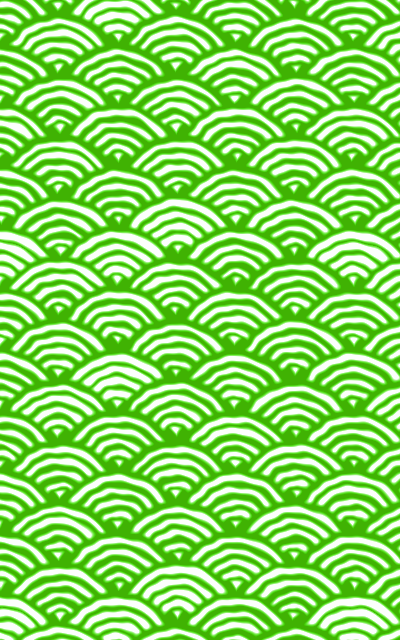
This pattern is drawn by a Shadertoy shader. Its source:

```glsl
#define FANS_ACROSS 3.392
#define ROW_STEP 0.2587
#define FIRST_ROW_Y 0.1357
#define RIM_RADIUS 0.527
#define OUTER_ARC 0.452
#define ARC_GAP 0.0985
#define ARC_HALF_WIDTH 0.0275
#define WOBBLE 0.0055
#define EDGE_SOFTNESS 0.023
#define LEAF_GREEN vec3(0.25, 0.70, 0.01)
#define PAPER_WHITE vec3(0.99, 1.00, 0.99)

float hash(vec3 p) {
    return fract(sin(dot(p, vec3(127.1, 311.7, 74.7))) * 4375.85);
}

float smoothMax(float a, float b, float k) {
    float h = max(k - abs(a - b), 0.0) / k;
    return max(a, b) + 0.25 * h * h * k;
}

// Hand-cut unevenness from layered sines
vec2 wobble(vec2 p) {
    vec2 w = sin(p.yx * 19.0 + 2.0 * sin(p * 7.3));
    w += 0.7 * sin(p.yx * 37.0 + p * 23.0 + vec2(1.3, 4.1));
    return WOBBLE * w;
}

// Signed distance to the four arcs and the wedge of one fan
float fanStrokes(vec2 p, vec2 id) {
    float r = length(p);
    float ring = clamp(round((OUTER_ARC - r) / ARC_GAP), 0.0, 3.0);
    float seed = hash(vec3(id, ring + 1.0));
    float bold = step(0.8, hash(vec3(id, 9.0)));

    float radius = OUTER_ARC - ARC_GAP * ring + 0.012 * (seed - 0.5);
    float angle = atan(p.x, p.y);
    float swell = sin(angle * 4.0 + seed * 40.0) + 0.6 * sin(angle * 11.0 + seed * 70.0);
    float halfWidth = ARC_HALF_WIDTH + 0.007 * (seed - 0.5) + 0.006 * bold
                    + 0.0025 * swell - 0.0012 * ring;
    float arcs = abs(r - radius) - halfWidth;

    float size = 0.012 * (hash(vec3(id, 6.0)) - 0.5);
    float sides = 0.8 * abs(p.x) - 0.6 * (p.y - 0.036 + size);
    float wedge = smoothMax(r - 0.103 - size, sides, 0.02);
    return min(arcs, wedge);
}

void mainImage(out vec4 fragColor, in vec2 fragCoord) {
    float pixel = FANS_ACROSS / iResolution.x;
    vec2 p = fragCoord * pixel;
    p += wobble(p);

    // Paint rows from back to front, each fan cutting those behind it
    float baseRow = floor((p.y - FIRST_ROW_Y) / ROW_STEP);
    float ink = 1.0;
    for (int i = 1; i >= -2; i--) {
        float row = baseRow + float(i);
        float shift = 0.5 - 0.5 * mod(row, 2.0);
        float column = round(p.x - shift);
        vec2 id = mod(vec2(column, row), vec2(3.0, 12.0));
        vec2 jitter = vec2(hash(vec3(id, 7.0)), hash(vec3(id, 8.0))) - 0.5;
        vec2 center = vec2(column + shift, FIRST_ROW_Y + row * ROW_STEP);
        vec2 local = p - center - 0.025 * jitter;

        ink = smoothMax(ink, RIM_RADIUS - length(local), 0.03);
        ink = min(ink, fanStrokes(local, id));
    }

    // Soft edge: green brightens first, leaving a lime fringe
    float coverage = clamp(0.5 - ink / max(EDGE_SOFTNESS, 1.5 * pixel), 0.0, 1.0);
    float white = coverage * coverage;
    vec3 blend = vec3(white, pow(white, 0.3), white);
    fragColor = vec4(mix(LEAF_GREEN, PAPER_WHITE, blend), 1.0);
}
```
